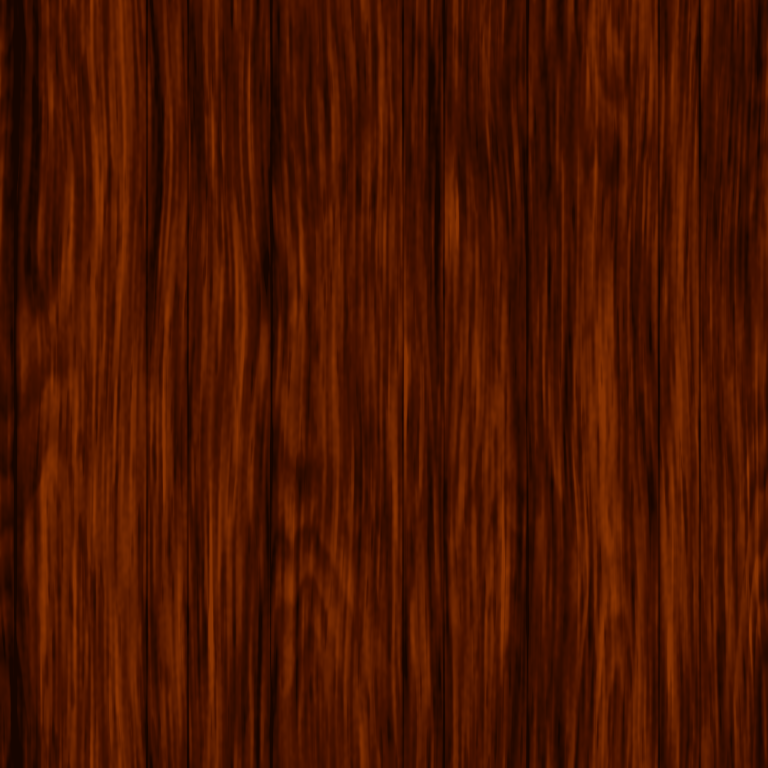
Reproduce this texture procedurally as a WebGL 1 fragment shader.

```glsl
precision highp float;

uniform vec2 u_resolution;

#define REPEATS 3.0
#define SHIFT 0.02
#define SEAM_A 0.514
#define SEAM_B 0.674
#define SEAM_WIDTH 0.0024
#define RINGS 7.0
#define BASE_TONE 0.59
#define GRAIN 0.92
#define DARK vec3(0.09, 0.018, 0.0)
#define MID vec3(0.28, 0.07, 0.0)
#define LIGHT vec3(0.53, 0.20, 0.01)

float hash(vec2 p) {
  return fract(sin(dot(p, vec2(127.1, 311.7))) * 43758.5453);
}

// One column of noise, with its own vertical offset
float column(float index, float y, vec2 cells, float seed) {
  float c = mod(index, cells.x) + seed * 17.0;
  float p = y * cells.y + hash(vec2(c, 7.3));
  float i = floor(p);
  float f = p - i;
  return mix(hash(vec2(c, mod(i, cells.y))),
             hash(vec2(c, mod(i + 1.0, cells.y))), f * f * (3.0 - 2.0 * f));
}

// Staggered value noise that wraps after the given number of cells
float noise(vec2 uv, vec2 cells, float seed) {
  float p = uv.x * cells.x;
  float i = floor(p);
  float f = p - i;
  return mix(column(i, uv.y, cells, seed),
             column(i + 1.0, uv.y, cells, seed), f * f * (3.0 - 2.0 * f));
}

// Long vertical fibres, from broad streaks to fine threads
float fibres(vec2 uv) {
  float sum = 0.0;
  float weight = 0.24;
  vec2 cells = vec2(46.0, 2.0);
  for (int i = 0; i < 4; i++) {
    sum += weight * (noise(uv, cells, 40.0 + float(i)) - 0.5);
    cells = floor(cells * vec2(1.78, 1.7));
    weight *= 1.3;
  }
  return sum;
}

// Growth rings: contours of a stretched field form narrow nested arches
float growthRings(vec2 uv, float seed) {
  float field = noise(uv, vec2(15.0, 2.0), seed)
              + 0.16 * noise(uv, vec2(44.0, 4.0), seed + 1.0)
              + 0.05 * noise(uv, vec2(110.0, 16.0), seed + 2.0);
  float r = fract(field * RINGS);
  return smoothstep(0.0, 0.7, r) * smoothstep(1.0, 0.72, r) - 0.5;
}

// Distance across the wrapped repeat, in canvas units
float wrapDistance(float x, float center) {
  return abs(fract(x - center + 0.5) - 0.5) / REPEATS;
}

// Thin dark joint with a soft shadow, uneven along its length
float joint(float x, float center, float y, float seed) {
  float d = wrapDistance(x, center);
  float wear = 0.4 + 0.6 * noise(vec2(0.0, y), vec2(1.0, 9.0), seed);
  float core = 1.0 - smoothstep(0.2 * SEAM_WIDTH, SEAM_WIDTH, d);
  return wear * (0.42 * core + 0.14 * exp(-d / (2.5 * SEAM_WIDTH)));
}

void main() {
  vec2 uv = gl_FragCoord.xy / u_resolution;

  // Three unequal planks in each repeat
  float across = fract(uv.x - SHIFT) * REPEATS;
  float tile = floor(across);
  float x = fract(across);
  float plank = tile * 3.0 + step(SEAM_A, x) + step(SEAM_B, x);

  // Gentle sway of the grain
  vec2 g = uv;
  g.x += 0.016 * (noise(uv, vec2(9.0, 3.0), 1.0) - 0.5)
       + 0.007 * (noise(uv, vec2(20.0, 6.0), 2.0) - 0.5);

  float tone = BASE_TONE + 0.06 * (hash(vec2(plank, 4.0)) - 0.5);
  tone += 0.20 * (noise(g, vec2(14.0, 2.0), 60.0) - 0.5);
  tone -= 0.035 * cos(6.2832 * x);
  tone += GRAIN * fibres(g);

  float figure = smoothstep(0.45, 0.85, noise(uv, vec2(15.0, 2.0), 70.0));
  tone += mix(0.09, 0.27, figure) * growthRings(g, 3.0 + plank * 5.0);

  // Fine pores and a few bright threads
  tone -= 0.20 * smoothstep(0.60, 0.95, noise(g, vec2(230.0, 18.0), 80.0));
  tone += 0.24 * smoothstep(0.74, 0.98, noise(g, vec2(150.0, 6.0), 90.0));
  tone += 0.10 * (noise(uv, vec2(256.0, 110.0), 95.0) - 0.5);

  // Dark heartwood band beside the first joint
  float band = wrapDistance(x, 0.98) / 0.02;
  tone -= exp(-band * band) * (0.08 + 0.20 * noise(g, vec2(30.0, 2.0), 100.0));

  // Joints
  tone -= joint(x, 0.0, uv.y, 110.0 + tile);
  tone -= joint(x, SEAM_A, uv.y, 120.0 + tile);
  tone -= joint(x, SEAM_B, uv.y, 130.0 + tile);

  tone = clamp(tone, 0.0, 1.0);
  vec3 color = mix(DARK, MID, min(tone * 2.0, 1.0));
  color = mix(color, LIGHT, max(tone * 2.0 - 1.0, 0.0));
  gl_FragColor = vec4(color, 1.0);
}
```
